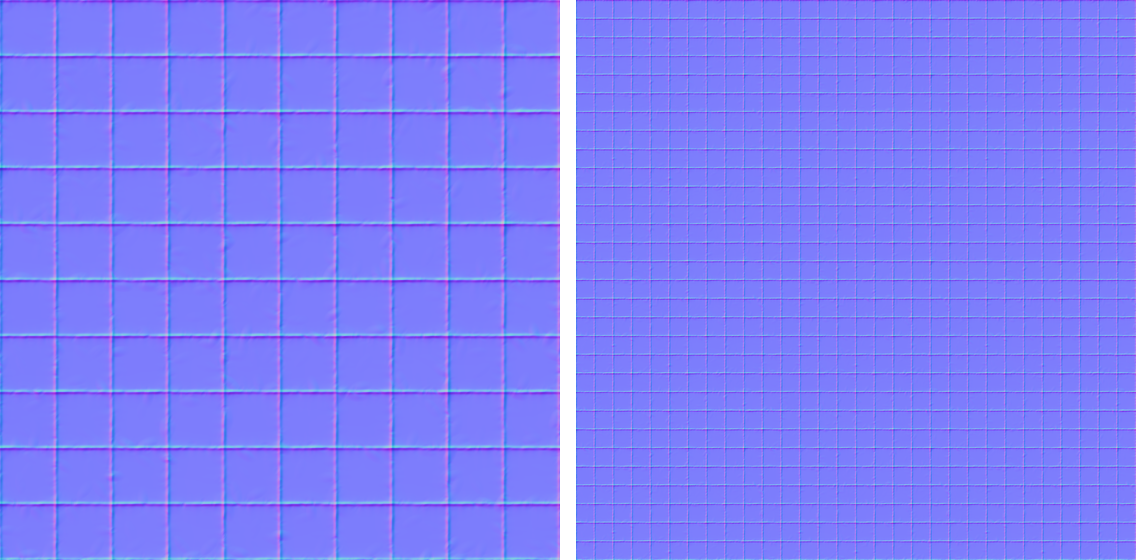
Left, the tile; right, the same tile 3 across and 3 down.
Reproduce this texture map procedurally as a Shadertoy shader.

```glsl
#define TILES 10.0
#define GROOVE_WIDTH vec2(0.034, 0.030)
#define GROOVE_DEPTH vec2(0.018, 0.019)
#define BEVEL_DEPTH vec2(0.004, 0.007)
#define BEVEL_REACH vec2(0.060, 0.075)
#define UNEVEN 0.45
#define LIP_HEIGHT 0.006
#define CORNER_WEAR 0.024
#define CHIP_DEPTH 0.015
#define CRUMB_DEPTH 0.008
#define TILE_TILT 0.012
#define FLAT_COLOR vec3(0.49, 0.49, 0.99)

const float TAU = 6.2831853;

vec2 hash2(vec2 p) {
    vec3 q = fract(p.xyx * vec3(0.1031, 0.1030, 0.0973));
    q += dot(q, q.yzx + 33.33);
    return fract((q.xx + q.yz) * q.zy);
}

// Wrapping cellular scatter: sum of soft oval dents, one in a share of the cells
float scatterDents(vec2 uv, float period, float share) {
    vec2 p = uv * period;
    vec2 cell = floor(p);
    float sum = 0.0;
    for (int y = -1; y <= 1; y++) {
        for (int x = -1; x <= 1; x++) {
            vec2 c = cell + vec2(x, y);
            vec2 id = mod(c, period);
            vec2 trait = hash2(id + 57.0);
            vec2 v = p - c - hash2(id);
            float a = trait.x * TAU;
            vec2 axis = vec2(cos(a), sin(a));
            vec2 oval = vec2(dot(v, axis) / 0.85, dot(v, vec2(-axis.y, axis.x)) / 0.42);
            float bowl = max(0.0, 1.0 - dot(oval, oval));
            sum += bowl * bowl * smoothstep(1.0 - share, 1.0, trait.y);
        }
    }
    return sum;
}

// Layered sines with whole frequencies, so they close over one unit
float unevenness(float t, float phase) {
    float a = TAU * t;
    return 0.40 * sin(a * 7.0 + phase * TAU)
         + 0.30 * sin(a * 13.0 + phase * 23.0)
         + 0.20 * sin(a * 29.0 + phase * 41.0)
         + 0.15 * sin(a * 61.0 + phase * 67.0);
}

// Narrow joint with a soft bevel, and a lip where one side stands higher
float jointProfile(float s, float along, float phase, float width, float depth, float bevel) {
    float u = unevenness(along, phase);
    s += 0.003 * unevenness(along, phase + 0.37);
    float joint = depth * (1.0 + UNEVEN * u) * exp(-s * s / (width * width));
    float reach = s < 0.0 ? BEVEL_REACH.x : BEVEL_REACH.y;
    float soft = sqrt(s * s + 0.0004) - 0.02;
    float lip = LIP_HEIGHT * unevenness(along, phase + 0.71) * tanh(s / width) * exp(-soft / 0.07);
    return joint + lip + bevel * (1.0 + UNEVEN * u) * exp(-soft / reach);
}

float height(vec2 uv) {
    vec2 p = uv * TILES;
    vec2 side = fract(p + 0.5) - 0.5;
    vec2 lineId = mod(floor(p + 0.5), TILES);
    vec2 d = sqrt(side * side + 0.0004);
    float edge = min(d.x, d.y);

    // Joints
    float h = -jointProfile(side.x, uv.y, hash2(vec2(lineId.x, 3.0)).x,
                            GROOVE_WIDTH.x, GROOVE_DEPTH.x, BEVEL_DEPTH.x);
    h -= jointProfile(side.y, uv.x, hash2(vec2(lineId.y, 19.0)).y,
                      GROOVE_WIDTH.y, GROOVE_DEPTH.y, BEVEL_DEPTH.y);

    // Worn corners, tapering along both joints
    vec2 wear = hash2(lineId + 101.0);
    h -= CORNER_WEAR * wear.x * exp(-d.y / 0.06 - d.x / 0.16);
    h -= CORNER_WEAR * wear.y * 0.6 * exp(-d.x / 0.06 - d.y / 0.16);

    // Sparse chips near the edges and small crumbs in the joints
    h -= CHIP_DEPTH * scatterDents(uv, TILES * 4.0, 0.30) * exp(-edge * 8.0);
    h += CRUMB_DEPTH * scatterDents(uv, TILES * 9.0, 0.8) * exp(-edge / 0.04);
    return h;
}

void mainImage(out vec4 fragColor, in vec2 fragCoord) {
    vec2 uv = fragCoord / iResolution.xy;

    // Slope by central differences, in tile units
    vec2 e = vec2(0.0008, 0.0);
    vec2 slope = vec2(height(uv + e.xy) - height(uv - e.xy),
                      height(uv + e.yx) - height(uv - e.yx)) / (2.0 * e.x * TILES);

    // Each tile is set slightly off level
    vec2 tile = mod(floor(uv * TILES), TILES);
    slope += TILE_TILT * (hash2(tile + 211.0) - 0.5);

    // Surface direction with green pointing down
    vec3 normal = normalize(vec3(-slope.x, slope.y, 1.0));
    vec3 color = FLAT_COLOR + 0.5 * (normal - vec3(0.0, 0.0, 1.0));
    fragColor = vec4(clamp(color, 0.0, 1.0), 1.0);
}
```
